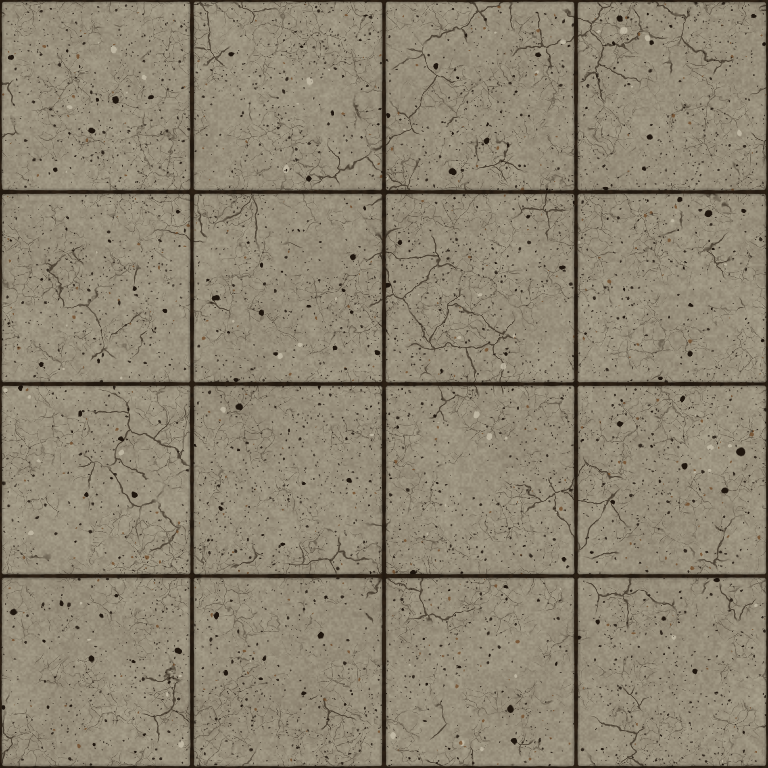
This texture is drawn by a three.js fragment shader. Its source:

```glsl
// Weathered concrete paving: a 4 x 4 grid of square slabs with thin dark joints.
// Wrapped value noise tints the slabs, scattered discs make pits and chips,
// and the borders of a warped Voronoi pattern make broken hairline cracks.
varying vec2 vUv;

const float SLABS = 4.0;
const float SOFT = 0.0009;         // edge softness in canvas units
const float JOINT_HALF = 0.0024;

const vec3 STONE_LIGHT = vec3(0.65, 0.62, 0.54);
const vec3 STONE_DARK = vec3(0.52, 0.48, 0.41);
const vec3 CRACK = vec3(0.25, 0.21, 0.16);
const vec3 PIT = vec3(0.12, 0.085, 0.055);
const vec3 JOINT = vec3(0.15, 0.11, 0.07);
const vec3 RUST = vec3(0.43, 0.27, 0.13);
const vec3 CHIP = vec3(0.78, 0.75, 0.67);

// Three random values per cell, wrapping after a whole number of cells
vec3 hash3(vec2 cell, float period, float seed) {
  vec2 c = floor(mod(cell + 0.5, period));
  vec3 p = fract((c.xyx + seed * 17.0) * vec3(0.1031, 0.1030, 0.0973));
  p += dot(p, p.yxz + 33.33);
  return fract((p.xxy + p.yzz) * p.zyx);
}

float noise(vec2 uv, float freq, float seed) {
  vec2 p = uv * freq;
  vec2 i = floor(p);
  vec2 f = fract(p);
  f = f * f * (3.0 - 2.0 * f);
  float a = hash3(i, freq, seed).x;
  float b = hash3(i + vec2(1.0, 0.0), freq, seed).x;
  float c = hash3(i + vec2(0.0, 1.0), freq, seed).x;
  float d = hash3(i + vec2(1.0, 1.0), freq, seed).x;
  return mix(mix(a, b, f.x), mix(c, d, f.x), f.y);
}

float fbm(vec2 uv, float freq, float seed) {
  float sum = 0.0;
  float amp = 0.5;
  for (int i = 0; i < 4; i++) {
    sum += amp * noise(uv, freq, seed + float(i));
    freq *= 2.0;
    amp *= 0.5;
  }
  return sum / 0.9375;
}

vec2 warp(vec2 uv, float freq, float amount, float seed) {
  return uv + amount * (vec2(fbm(uv, freq, seed), fbm(uv, freq, seed + 5.0)) - 0.5);
}

// Coverage of scattered discs; radii are in canvas units, small ones commonest
float spots(vec2 uv, float freq, float density, float rMin, float rMax, float seed) {
  vec2 p = uv * freq;
  vec2 base = floor(p);
  float cover = 0.0;
  for (int y = -1; y <= 1; y++) {
    for (int x = -1; x <= 1; x++) {
      vec2 cell = base + vec2(float(x), float(y));
      vec3 h = hash3(cell, freq, seed);
      vec3 k = hash3(cell, freq, seed + 3.0);
      float r = mix(rMin, rMax, k.x * k.x);
      float d = length((p - cell - h.xy) * mix(vec2(0.8), vec2(1.3), k.yz)) / freq;
      float disc = 1.0 - smoothstep(r - SOFT, r + SOFT, d);
      cover = max(cover, disc * step(h.z, density));
    }
  }
  return cover;
}

// Coverage of the lines between Voronoi cells
float cracks(vec2 uv, float freq, float halfWidth, float seed) {
  vec2 p = uv * freq;
  vec2 base = floor(p);
  vec2 near = vec2(9.0);
  vec2 next = vec2(9.0);
  for (int y = -1; y <= 1; y++) {
    for (int x = -1; x <= 1; x++) {
      vec2 cell = base + vec2(float(x), float(y));
      vec2 r = cell + hash3(cell, freq, seed).xy - p;
      if (dot(r, r) < dot(near, near)) { next = near; near = r; }
      else if (dot(r, r) < dot(next, next)) { next = r; }
    }
  }
  float gap = dot(next, next) - dot(near, near);
  float d = gap / (2.0 * max(length(next - near), 0.01) * freq);
  return 1.0 - smoothstep(halfWidth - SOFT, halfWidth + SOFT, d);
}

// Signed distance to a rounded slab, positive inside the joint
float slabDistance(vec2 uv, float corner) {
  vec2 q = abs(fract(uv * SLABS) - 0.5) / SLABS;
  q -= 0.5 / SLABS - JOINT_HALF - corner;
  return length(max(q, 0.0)) + min(max(q.x, q.y), 0.0) - corner;
}

void main() {
  vec2 uv = vUv;
  float patches = fbm(uv, 16.0, 1.0);

  // Stone tint: slab tone, broad stains and fine grain
  float tone = 0.6 + 0.10 * (hash3(floor(uv * SLABS), SLABS, 2.0).x - 0.5);
  tone += 0.45 * (fbm(uv, 12.0, 4.0) - 0.5);
  tone += 0.35 * (noise(uv, 160.0, 6.0) - 0.5) + 0.5 * (noise(uv, 400.0, 7.0) - 0.5);
  vec3 color = mix(STONE_DARK, STONE_LIGHT, tone);

  // Hairlines, broken into short runs, and a few stronger cracks
  vec2 bent = warp(uv, 48.0, 0.022, 8.0);
  float run = smoothstep(0.42, 0.62, fbm(uv, 32.0, 11.0));
  float hair = max(cracks(bent, 28.0, 0.0004, 12.0), 0.8 * cracks(bent, 56.0, 0.0002, 13.0));
  float strong = cracks(bent, 18.0, 0.0010, 14.0) * smoothstep(0.57, 0.67, fbm(uv, 14.0, 15.0));
  color = mix(color, CRACK, max(0.65 * hair * run, 0.85 * strong));

  // Chips of pale and rusty aggregate
  vec2 rough = warp(uv, 128.0, 0.004, 16.0);
  color = mix(color, CHIP, 0.8 * spots(rough, 36.0, 0.06, 0.0010, 0.0045, 18.0));
  color = mix(color, RUST, 0.75 * spots(rough, 64.0, 0.09, 0.0008, 0.0024, 19.0));

  // Pits from clustered pinpricks to single holes
  float fine = spots(rough, 180.0, 0.34 * smoothstep(0.3, 0.7, patches), 0.0004, 0.0013, 20.0);
  float medium = spots(rough, 72.0, 0.30, 0.0006, 0.0021, 21.0);
  float large = spots(rough, 22.0, 0.38, 0.0014, 0.0044, 22.0);
  color = mix(color, PIT, max(0.7 * fine, max(0.85 * medium, large)));

  // Joints with worn edges
  float d = slabDistance(uv, 0.003) + 0.0014 * (fbm(uv, 64.0, 23.0) - 0.5);
  color *= 1.0 - 0.18 * smoothstep(-0.004, 0.0, d);
  vec3 joint = JOINT * (0.8 + 0.4 * noise(uv, 200.0, 24.0));
  color = mix(color, joint, smoothstep(-SOFT, SOFT, d));

  gl_FragColor = vec4(color, 1.0);
}
```
